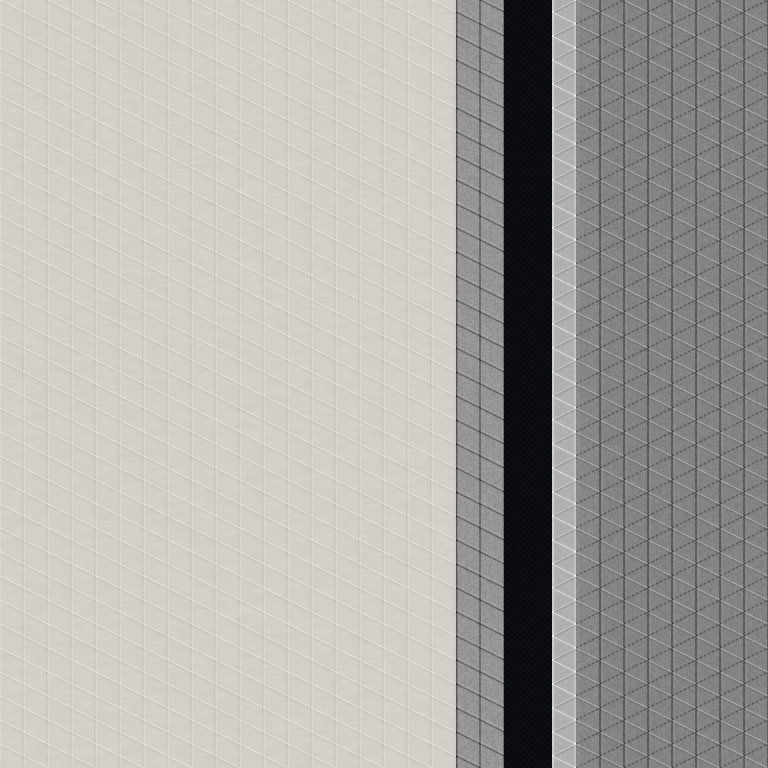
This pattern is drawn by a WebGL 2 fragment shader. Its source:

```glsl
#version 300 es
precision highp float;

#define CELLS 32.0
#define LINE_WIDTH 0.055
#define SLOPE 0.5
#define GRAIN 0.035
#define CREAM vec3(0.832, 0.812, 0.785)
#define STONE vec3(0.585)
#define INK vec3(0.045, 0.047, 0.060)
#define LEDGE vec3(0.690)
#define SLATE vec3(0.515)
#define TAU 6.2831853

uniform vec2 u_resolution;
out vec4 fragColor;

float hash(vec2 p) {
    return fract(sin(dot(p, vec2(127.1, 311.7))) * 43758.5453);
}

float noise(vec2 p) {
    vec2 i = floor(p), f = fract(p);
    f = f * f * (3.0 - 2.0 * f);
    return mix(mix(hash(i), hash(i + vec2(1, 0)), f.x),
               mix(hash(i + vec2(0, 1)), hash(i + vec2(1, 1)), f.x), f.y);
}

// Coverage of a line repeated at every whole number
float rule(float v, float width, float blur) {
    float d = abs(fract(v + 0.5) - 0.5);
    return 1.0 - smoothstep(width * 0.5 - blur * 0.5, width * 0.5 + blur * 0.5, d);
}

// Coverage of a single vertical line
float seam(float x, float at, float blur) {
    return 1.0 - smoothstep(0.02, 0.02 + blur, abs(x - at));
}

float stepAt(float x, float at, float blur) {
    return smoothstep(at - blur * 0.5, at + blur * 0.5, x);
}

void main() {
    vec2 p = gl_FragCoord.xy / u_resolution * CELLS;
    float blur = CELLS / u_resolution.y;
    float falling = p.y + SLOPE * p.x;
    float rising = p.y - SLOPE * p.x;
    float grain = noise(p * 14.0) - 0.5;
    float streak = noise(p * vec2(2.5, 9.0)) - 0.5;

    // Cream panel with embossed slanted bricks
    vec3 cream = CREAM + streak * 0.022 + grain * 0.012;
    cream += 0.050 * rule(falling, LINE_WIDTH, blur);
    cream -= 0.045 * rule(falling + 0.08, LINE_WIDTH, blur);
    cream -= vec3(0.045, 0.045, 0.052) * rule(p.x + 0.06, LINE_WIDTH, blur);
    cream += 0.025 * rule(p.x - 0.02, LINE_WIDTH, blur);

    // Grey strip with dark joints
    vec3 stone = STONE + grain * GRAIN * 2.0;
    stone -= 0.18 * rule(falling, LINE_WIDTH * 1.3, blur);
    stone += 0.05 * rule(falling - 0.10, LINE_WIDTH, blur);
    stone -= 0.17 * rule(p.x, LINE_WIDTH * 1.3, blur);

    // Black groove with a faint weave
    float weave = sin(p.x * TAU * 4.0) * sin(p.y * TAU * 4.0);
    vec3 groove = INK + 0.014 * weave + grain * 0.015;

    // Pale ledge with bright triangles
    vec3 ledge = LEDGE + grain * GRAIN;
    ledge += 0.13 * rule(falling, LINE_WIDTH * 1.3, blur);
    ledge += 0.06 * rule(rising, LINE_WIDTH, blur);
    ledge -= 0.09 * rule(rising + 0.07, LINE_WIDTH, blur);

    // Slate field: light falling lines, dotted rising lines, dark columns
    float inner = stepAt(p.x, 24.9, blur);
    float dots = 0.55 + 0.45 * sin(p.x * TAU * 6.0);
    vec3 slate = SLATE + grain * GRAIN * 1.6 + 0.012 * (1.0 - inner);
    slate -= 0.17 * dots * rule(rising, LINE_WIDTH * 1.4, blur);
    slate += 0.12 * rule(falling, LINE_WIDTH, blur);
    slate -= 0.05 * rule(falling + 0.08, LINE_WIDTH, blur);
    slate -= 0.15 * inner * rule(p.x, LINE_WIDTH * 1.5, blur);
    slate += 0.03 * rule(p.x - 0.10, LINE_WIDTH, blur);

    // Panels from left to right
    vec3 color = mix(cream, stone, stepAt(p.x, 19.0, blur));
    color = mix(color, groove, stepAt(p.x, 21.0, blur));
    color = mix(color, ledge, stepAt(p.x, 23.0, blur));
    color = mix(color, slate, stepAt(p.x, 24.0, blur));
    color -= 0.10 * seam(p.x, 19.04, blur);
    color += 0.12 * seam(p.x, 23.05, blur);
    color += 0.08 * seam(p.x, 23.97, blur);

    fragColor = vec4(clamp(color, 0.0, 1.0), 1.0);
}
```
